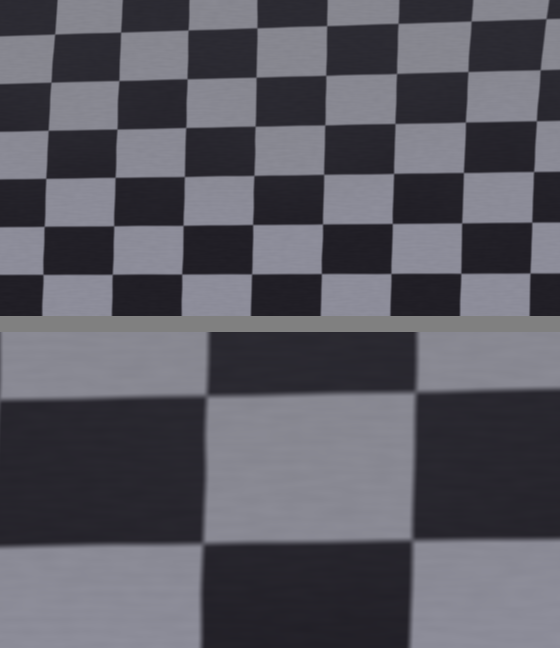
Top, the full canvas; bottom, a detail of the centre.
A WebGL 1 fragment shader for this pattern:

```glsl
precision highp float;

uniform vec2 u_resolution;

const vec2 CELL = vec2(0.1243, 0.151);
const vec2 GRID_ORIGIN = vec2(0.0755, 0.130);
const float EDGE_SOFTNESS = 0.0027;

const vec3 DARK_DEEP = vec3(0.128, 0.120, 0.148);
const vec3 DARK_FADED = vec3(0.172, 0.168, 0.198);
const vec3 LIGHT_COOL = vec3(0.552, 0.552, 0.602);
const vec3 LIGHT_DULL = vec3(0.528, 0.528, 0.562);

vec2 hashGradient(vec2 p) {
  float angle = 6.2832 * fract(sin(dot(p, vec2(127.1, 311.7))) * 43758.5);
  return vec2(cos(angle), sin(angle));
}

float cornerWeight(vec2 corner, vec2 offset) {
  return dot(hashGradient(corner), offset);
}

float gradientNoise(vec2 p) {
  vec2 i = floor(p);
  vec2 f = fract(p);
  vec2 w = f * f * f * (f * (f * 6.0 - 15.0) + 10.0);
  vec2 e = vec2(1.0, 0.0);
  float low = mix(cornerWeight(i, f), cornerWeight(i + e.xy, f - e.xy), w.x);
  float high = mix(cornerWeight(i + e.yx, f - e.yx), cornerWeight(i + e.xx, f - e.xx), w.x);
  return mix(low, high, w.y);
}

// Cloth coordinates: columns lean and bow apart near the top, rows fan open to the right
vec2 clothCoord(vec2 uv) {
  float column = (uv.x - GRID_ORIGIN.x - 0.0143 * uv.y) / CELL.x;
  float bow = 0.0126 * pow(column - 3.3, 2.0) - 0.021;
  column -= bow * uv.y * uv.y * uv.y;
  float row = (uv.y - GRID_ORIGIN.y - 0.0046 * uv.x) / (CELL.y + 0.0102 * uv.x);
  return vec2(column, row);
}

// Alternates between -1 and 1 per unit, with a soft change at each integer
float softSquareWave(float x, float softness) {
  float nearest = floor(x + 0.5);
  float side = smoothstep(-softness, softness, x - nearest) * 2.0 - 1.0;
  return side * (1.0 - 2.0 * mod(nearest, 2.0));
}

float checker(vec2 p, vec2 softness) {
  return 0.5 - 0.5 * softSquareWave(p.x, softness.x) * softSquareWave(p.y, softness.y);
}

// Fine horizontal threads with a softer, broader mottling
float weave(vec2 uv) {
  return 0.65 * gradientNoise(uv * vec2(38.0, 150.0))
       + 0.35 * gradientNoise(uv * vec2(90.0, 60.0) + 17.0);
}

void main() {
  vec2 uv = gl_FragCoord.xy / u_resolution;
  float aspect = u_resolution.x / u_resolution.y;

  vec2 wobble = 0.0012 * vec2(gradientNoise(uv * 14.0), gradientNoise(uv * 14.0 + 31.0));
  vec2 cloth = clothCoord(uv + wobble);
  float blur = max(EDGE_SOFTNESS, 0.75 / u_resolution.x);
  float lightness = checker(cloth, blur * vec2(1.0, aspect) / CELL);

  // Uneven haze fades the cloth toward the top
  float patches = gradientNoise(uv * vec2(5.0, 3.0) + 4.0);
  float haze = smoothstep(0.15, 0.9, uv.y + 0.2 * patches);
  vec3 dark = mix(DARK_DEEP, DARK_FADED, haze);
  vec3 light = mix(LIGHT_COOL, LIGHT_DULL, haze);

  vec3 color = mix(dark, light, lightness);
  color += weave(uv) * mix(0.014, 0.022, lightness);
  gl_FragColor = vec4(color, 1.0);
}
```
